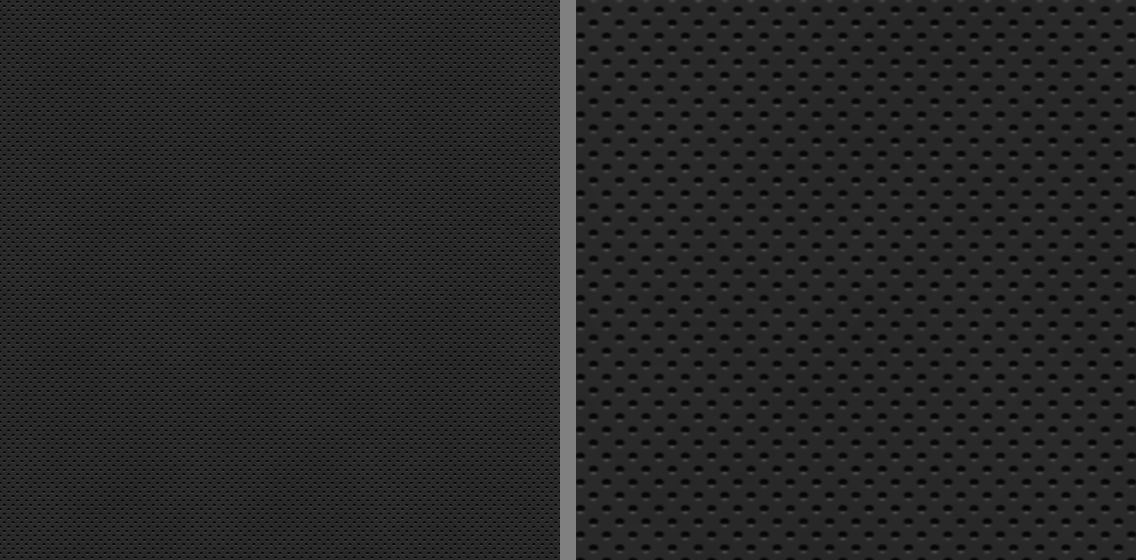
Left, the full canvas; right, a detail of the centre.
A Shadertoy shader for this pattern:

```glsl
// Dark perforated sheet: small soft holes in a staggered grid, 64 per row and 128 rows.
// Each hole is a blurred ellipse with a lit lower lip; wrapping layered sines
// mottle the sheet, and a hash varies the depth of each hole slightly.

const float TAU = 6.2831853;
const float COLUMNS = 64.0;
const float ROWS = 128.0;
const float UNITS = 8.0;                  // fine units per column pitch
const vec2 HOLE_CENTER = vec2(4.0, 2.4);  // in fine units, inside a 8 x 4 cell
const vec2 HOLE_RADII = vec2(1.4, 1.0);
const vec2 LIP_CENTER = vec2(4.0, 1.2);
const vec2 LIP_RADII = vec2(0.9, 0.6);
const vec3 SHEET_COLOR = vec3(0.159);
const vec3 HOLE_COLOR = vec3(0.02);
const float LIP_LIGHT = 0.13;
const float MOTTLE_DEPTH = 0.009;

float hash(vec2 cell) {
    vec3 p = fract(vec3(cell.xyx) * 0.1031);
    p += dot(p, p.yzx + 33.33);
    return fract((p.x + p.y) * p.z);
}

// Whole-number frequencies keep every layer periodic over the canvas.
float mottle(vec2 uv) {
    vec2 a = uv * TAU;
    vec2 warp = vec2(sin(2.0 * a.y + 1.3 * sin(3.0 * a.x)),
                     sin(3.0 * a.x + 1.1 * sin(2.0 * a.y + 2.0)));
    float sum = 0.0;
    float weight = 0.5;
    float frequency = 3.0;
    for (int i = 0; i < 4; i++) {
        float phase = float(i) * 2.4;
        sum += weight * sin(frequency * a.x + warp.x + phase)
                      * sin((frequency - 1.0) * a.y + warp.y - phase);
        warp = warp.yx * 1.3;
        frequency = frequency * 2.0 + 1.0;
        weight *= 0.6;
    }
    return sum;
}

// Soft coverage of an ellipse; the blur never gets narrower than a pixel.
float softEllipse(vec2 p, vec2 radii, float pixel) {
    float blur = max(0.52, 0.5 * pixel);
    return 1.0 - smoothstep(0.98 - blur, 0.98 + blur, length(p / radii));
}

float glow(vec2 p, vec2 radii) {
    vec2 q = p / radii;
    return exp(-dot(q, q));
}

void mainImage(out vec4 fragColor, in vec2 fragCoord) {
    vec2 uv = fragCoord / iResolution.xy;
    float pixel = COLUMNS * UNITS / iResolution.y;

    // Staggered grid: odd rows move by half a column
    vec2 grid = uv * vec2(COLUMNS, ROWS);
    grid.x += 0.5 * mod(floor(grid.y), 2.0);
    vec2 cell = mod(floor(grid), vec2(COLUMNS, ROWS));
    vec2 p = fract(grid) * vec2(UNITS, 0.5 * UNITS);
    float variation = hash(cell) - 0.5;

    // Sheet with broad, faint patches
    vec3 color = SHEET_COLOR + MOTTLE_DEPTH * mottle(uv);

    // Hole and the light on its lower lip
    float hole = softEllipse(p - HOLE_CENTER, HOLE_RADII, pixel);
    color = mix(color, HOLE_COLOR, hole * (0.97 + 0.06 * variation));
    color += LIP_LIGHT * (1.0 + 0.4 * variation) * glow(p - LIP_CENTER, LIP_RADII);

    fragColor = vec4(color, 1.0);
}
```
